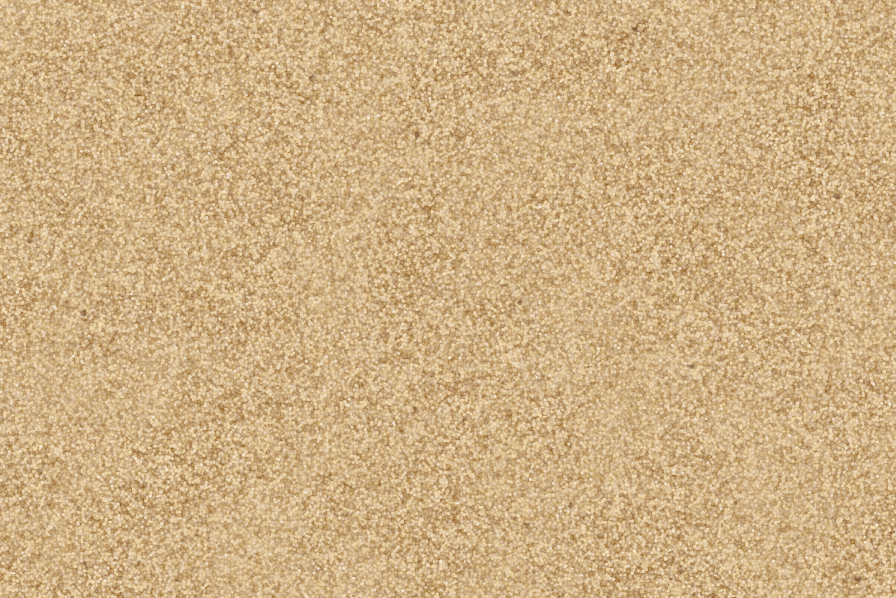
This texture is drawn by a Shadertoy shader. Its source:

```glsl
#define GRAINS 200.0       // grains per canvas height
#define GRAIN_TONE 1.6     // tone spread between grains
#define GAP_SHADE 2.6      // darkening between grains
#define GRIT 1.2           // finest roughness
#define CLUMPS 0.65        // small light and dark clusters
#define PATCHES 0.25       // broad drifts
#define CONTRAST 0.91
#define SPECK_SHARE 0.15   // share of cells holding a dark speck
#define SAND vec3(0.818, 0.700, 0.526)
#define TONE_STEP vec3(0.072, 0.090, 0.101)
#define SPECK vec3(0.50, 0.36, 0.24)
#define QUARTZ vec3(0.96, 0.92, 0.87)

vec3 hash3(vec2 p) {
    vec3 q = fract(p.xyx * vec3(0.1031, 0.1030, 0.0973));
    q += dot(q, q.yxz + 33.33);
    return fract((q.xxy + q.yzz) * q.zyx);
}

float gradientDot(vec2 cell, vec2 offset) {
    float angle = 6.2832 * hash3(cell + 71.0).x;
    return dot(vec2(cos(angle), sin(angle)), offset);
}

float gradientNoise(vec2 p) {
    vec2 i = floor(p), f = fract(p);
    vec2 u = f * f * f * (f * (f * 6.0 - 15.0) + 10.0);
    vec2 e = vec2(1.0, 0.0);
    return mix(mix(gradientDot(i, f), gradientDot(i + e.xy, f - e.xy), u.x),
               mix(gradientDot(i + e.yx, f - e.yx), gradientDot(i + e.xx, f - e.xx), u.x), u.y);
}

// Nearest grain: x = distance, yz = random tone and hue
vec3 nearestGrain(vec2 p) {
    vec2 cell = floor(p);
    vec3 nearest = vec3(9.0, 0.0, 0.0);
    for (int y = -1; y <= 1; y++)
    for (int x = -1; x <= 1; x++) {
        vec2 id = cell + vec2(x, y);
        vec3 h = hash3(id + 19.0);
        float d = length(id + h.xy - p);
        if (d < nearest.x) nearest = vec3(d, h.z, hash3(id + 431.0).x);
    }
    return nearest;
}

// Sparse dark specks with ragged outlines
float speckMask(vec2 p) {
    vec2 q = p * 11.0;
    vec2 id = floor(q);
    vec3 h = hash3(id + 211.0);
    float present = step(h.z, SPECK_SHARE);
    float radius = mix(0.025, 0.06, hash3(id + 307.0).y);
    float d = length(q - id - 0.2 - 0.6 * h.xy) + 0.09 * gradientNoise(p * 120.0);
    return present * (1.0 - smoothstep(radius * 0.5, radius * 1.4, d));
}

vec3 sandColor(vec2 p) {
    vec3 grain = nearestGrain(p * GRAINS);

    // Broad drifts lean along the rising diagonal
    vec2 drift = vec2(p.x + p.y, 1.5 * (p.y - p.x));
    float broad = gradientNoise(drift * 3.1 + 5.0) + 0.6 * gradientNoise(drift * 8.0 + 40.0);

    // Tone from grain, gaps, grit and clusters
    float tone = GRAIN_TONE * (2.0 * grain.y - 1.0);
    tone += GAP_SHADE * (0.42 - grain.x);
    tone += GRIT * gradientNoise(p * 235.0 + 13.0);
    tone += CLUMPS * (gradientNoise(p * 72.0) + 0.5 * gradientNoise(p * 27.0 + 9.0));
    tone *= CONTRAST * (1.0 - 0.3 * broad);
    tone += PATCHES * broad;
    tone -= 0.07 * tone * tone;

    vec3 color = SAND + TONE_STEP * tone;
    color += (grain.z - 0.5) * vec3(0.015, 0.0, -0.07);

    // Rare pale grains and dark specks
    float pale = step(0.99, grain.z) * (1.0 - smoothstep(0.4, 0.7, grain.x));
    color = mix(color, QUARTZ, 0.8 * pale);
    return mix(color, SPECK + 0.5 * TONE_STEP * tone, 0.65 * speckMask(p));
}

void mainImage(out vec4 fragColor, in vec2 fragCoord) {
    // Four samples per pixel smooth the grain edges
    vec3 color = vec3(0.0);
    for (int i = 0; i < 4; i++) {
        vec2 offset = 0.5 * vec2(i % 2, i / 2) - 0.25;
        color += sandColor((fragCoord + offset) / iResolution.y);
    }
    fragColor = vec4(clamp(color * 0.25, 0.0, 1.0), 1.0);
}
```
